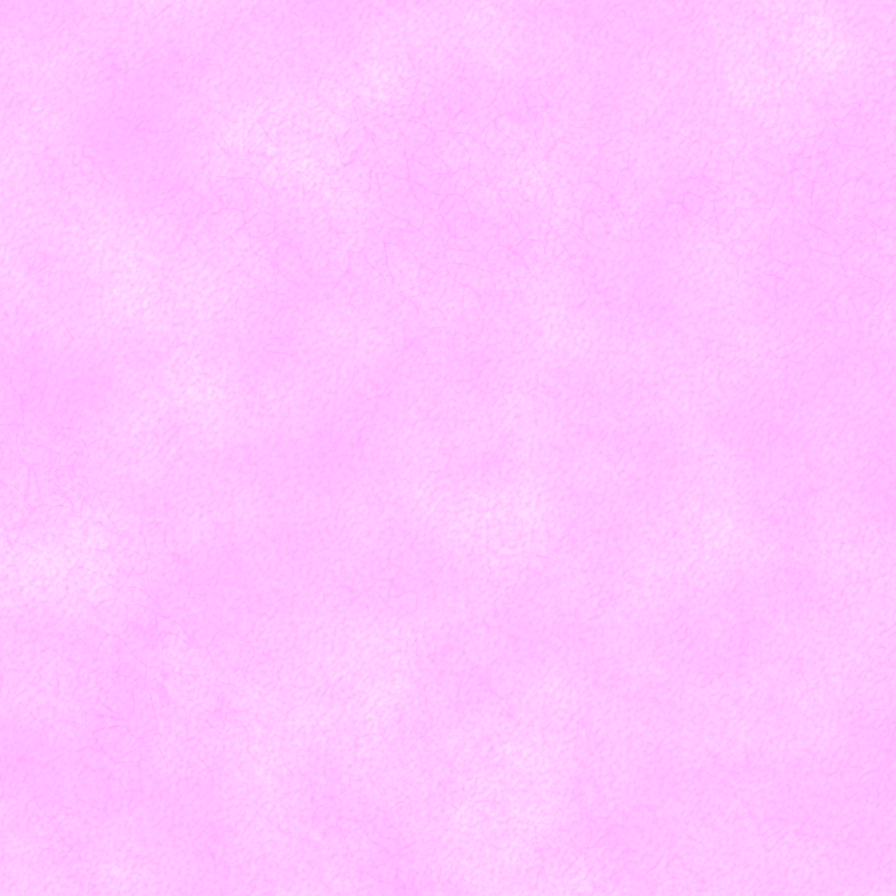
Give the GLSL for this texture, as a Shadertoy shader.

```glsl
// Pale pink suede-like leather: cloudy gradient noise for the mottled dye,
// fine slanted noise for the nap, warped Voronoi borders for faint creases,
// and a few hashed hairline scratches.

#define BASE_GREEN 0.762
#define CLOUD_SCALE 5.0
#define CLOUD_CONTRAST 0.074
#define GRAIN_SCALE 150.0
#define GRAIN_CONTRAST 0.060
#define WRINKLE_SCALE 62.0
#define WRINKLE_DEPTH 0.030
#define CREASE_SCALE 34.0
#define CREASE_DEPTH 0.036
#define SCRATCH_COUNT 6
#define SCRATCH_DEPTH 0.045

// Integer hash: two values from 0 to 1 per lattice cell
vec2 hash2(vec2 cell) {
    uvec2 h = uvec2(ivec2(cell) + 4096);
    h = h * 1664525u + 1013904223u;
    h.x += h.y * 1664525u;
    h.y += h.x * 1664525u;
    h ^= h >> 16u;
    h.x += h.y * 1664525u;
    h.y += h.x * 1664525u;
    h ^= h >> 16u;
    return vec2(h & 65535u) / 65535.0;
}

float cornerSlope(vec2 cell, vec2 offset) {
    float angle = 6.2832 * hash2(cell).x;
    return dot(vec2(cos(angle), sin(angle)), offset);
}

float gradientNoise(vec2 p) {
    vec2 i = floor(p), f = p - i;
    vec2 u = f * f * f * (f * (f * 6.0 - 15.0) + 10.0);
    vec2 e = vec2(1.0, 0.0);
    float low = mix(cornerSlope(i, f), cornerSlope(i + e, f - e), u.x);
    float high = mix(cornerSlope(i + e.yx, f - e.yx), cornerSlope(i + 1.0, f - 1.0), u.x);
    return mix(low, high, u.y);
}

mat2 rotation(float angle) {
    float c = cos(angle), s = sin(angle);
    return mat2(c, s, -s, c);
}

float clouds(vec2 p) {
    float sum = 0.0, weight = 1.0;
    for (int octave = 0; octave < 6; octave++) {
        sum += weight * gradientNoise(p);
        p = rotation(0.6) * p * 2.03 + 17.3;
        weight *= 0.6;
    }
    return sum;
}

// Gap between the nearest and second nearest point: zero on cell borders
float cellBorder(vec2 p) {
    vec2 base = floor(p);
    float nearest = 8.0, second = 8.0;
    for (int y = -1; y <= 1; y++)
    for (int x = -1; x <= 1; x++) {
        vec2 cell = base + vec2(x, y);
        float d = distance(p, cell + hash2(cell));
        second = min(second, max(nearest, d));
        nearest = min(nearest, d);
    }
    return second - nearest;
}

float scratches(vec2 uv, float pixel) {
    float mark = 0.0;
    for (int k = 0; k < SCRATCH_COUNT; k++) {
        vec2 seed = hash2(vec2(k, 71));
        vec2 shape = hash2(vec2(k, 133));
        float tilt = (shape.x < 0.5 ? -0.85 : 0.75) + 0.3 * (shape.y - 0.5);
        vec2 p = (uv - seed) * rotation(tilt);
        float halfLength = mix(0.012, 0.04, shape.y * shape.y);
        p.y += 0.003 * gradientNoise(vec2(p.x * 40.0, k));
        float width = 0.0012 * (1.0 - smoothstep(0.0, halfLength, abs(p.x)));
        float line = 1.0 - smoothstep(width, width + pixel, abs(p.y));
        mark += line * (1.0 - smoothstep(0.6, 1.0, abs(p.x) / halfLength));
    }
    return min(mark, 1.0);
}

void mainImage(out vec4 fragColor, in vec2 fragCoord) {
    vec2 uv = fragCoord / iResolution.y;
    float pixel = 1.0 / iResolution.y;

    // Mottled dye, with paler blotches slightly favoured
    float dye = clouds(uv * CLOUD_SCALE + 3.7);
    dye += 0.35 * dye * dye;

    // Nap: short fibres leaning to the upper right
    vec2 nap = rotation(-0.9) * uv * vec2(1.0, 1.0);
    float grain = gradientNoise(nap * GRAIN_SCALE * vec2(0.75, 1.25));
    grain += 0.7 * gradientNoise(uv * GRAIN_SCALE * 1.5 + 31.0);
    grain *= 1.0 + 0.6 * clamp(dye, -0.4, 0.8);

    // Small broken wrinkles follow the zero line of the noise
    vec2 warp = vec2(gradientNoise(uv * 24.0), gradientNoise(uv * 24.0 + 50.0));
    vec2 wrinklePos = nap * WRINKLE_SCALE * vec2(0.7, 1.2) + warp;
    float wrinkle = 1.0 - smoothstep(0.0, 0.16, abs(gradientNoise(wrinklePos)));
    wrinkle *= smoothstep(-0.2, 0.3, gradientNoise(uv * 19.0 + 9.0));

    // Longer creases appear in patches
    vec2 creasePos = rotation(0.8) * uv * CREASE_SCALE * vec2(0.75, 1.2) + warp * 0.8;
    float crease = 1.0 - smoothstep(0.02, 0.11, cellBorder(creasePos));
    crease *= smoothstep(-0.05, 0.35, gradientNoise(uv * 3.2 + 21.0) + 0.3 * warp.x);

    float green = BASE_GREEN + CLOUD_CONTRAST * dye + GRAIN_CONTRAST * grain;
    green -= WRINKLE_DEPTH * (wrinkle - 0.2) + CREASE_DEPTH * crease;
    green -= SCRATCH_DEPTH * scratches(uv, pixel);
    fragColor = vec4(1.0, clamp(green, 0.66, 0.96), 1.0, 1.0);
}
```
